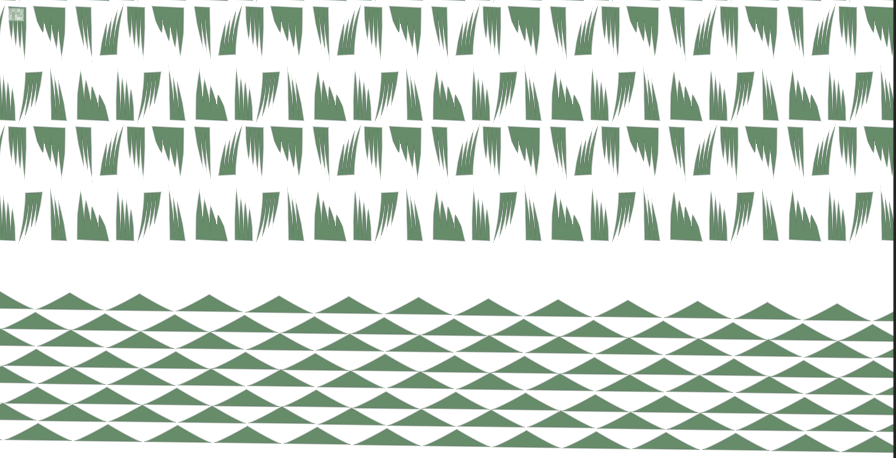
This pattern is drawn by a Shadertoy shader. Its source:

```glsl
// Two block-print borders: rows of green brush tufts above a lattice of low triangles.

const float CANVAS_WIDTH = 768.0;   // design units across the canvas
const vec3 PAPER = vec3(1.0);
const vec3 INK = vec3(0.40, 0.55, 0.41);
const vec3 INK_EDGE = vec3(0.37, 0.47, 0.39);
const vec3 BORDER = vec3(0.13);

float hash(vec2 p) {
    return fract(sin(dot(p, vec2(127.1, 311.7))) * 43758.5453);
}

// Solid base at q.y = 0, split into pointed tines that grow longer towards +x
float tuft(vec2 q, float halfWidth, float lean, float taper,
           float tines, float shortTip, float slotStart) {
    const float HEIGHT = 41.0;
    float t = q.y / HEIGHT;
    float right = halfWidth + lean * t * t;
    float left = -halfWidth + taper * t;
    float width = max(right - left, 1.0);
    float u = (q.x - left) / width * tines;
    float k = clamp(floor(u), 0.0, tines - 1.0);

    float rank = k / (tines - 1.0);
    float tip = mix(shortTip, 1.0, rank);
    tip += 0.16 * (1.0 - rank) * (hash(vec2(k, halfWidth)) - 0.5);
    float s = (tip - t) / (tip * (1.0 - slotStart));
    float tineHalf = 0.5 * sign(s) * pow(abs(s), 0.7);
    float tine = (abs(u - k - 0.5) - tineHalf) * width / tines;

    float sides = max(left - q.x, q.x - right);
    return max(max(tine, sides), 0.05 * q.x - q.y);
}

// Four tufts per cell; every second row is the same cell turned half round
float tuftBand(vec2 p) {
    const vec2 CELL = vec2(101.7, 103.0);
    const float TOP = 3.0;
    const float BOTTOM = 44.0;
    if (p.y > 209.0) return 1e3;
    vec2 c = mod(p - vec2(61.0, 3.0), CELL);
    if (c.y > 0.5 * CELL.y) c = CELL - c;

    float hang = c.y - TOP;
    float rise = BOTTOM - c.y;
    float d = tuft(vec2(c.x - 10.5, hang), 6.5, 2.0, 6.5, 3.0, 0.72, 0.45);
    d = min(d, tuft(vec2(c.x - 32.0, rise), 7.2, 7.0, 6.0, 4.0, 0.65, 0.40));
    d = min(d, tuft(vec2(c.x - 55.5, hang), 7.5, 0.5, 1.0, 4.0, 0.60, 0.42));
    return min(d, tuft(vec2(c.x - 83.0, hang), 13.5, -1.0, 10.0, 4.0, 0.55, 0.55));
}

// Low triangle with slightly hollow sides; apex at the origin, y downwards
float hollowTriangle(vec2 q, float halfWidth, float height) {
    float x = abs(q.x);
    float slope = pow(max(1.0 - x / halfWidth, 0.0), 1.15);
    float roof = (height * (1.0 - slope) - q.y) * 0.87;
    return max(max(roof, q.y - height), x - halfWidth);
}

// Eight staggered rows, sinking gently to the right
float triangleBand(vec2 p) {
    const float PITCH = 59.8;
    const float DRIFT = 0.0137;
    float d = 1e3;
    for (int i = 0; i < 8; i++) {
        float row = float(i);
        float odd = mod(row, 2.0);
        float x = p.x - 0.5 * PITCH * odd - 0.4 * row;
        float column = floor(x / PITCH + 0.5);
        float wobble = hash(vec2(column, row)) - 0.5;
        float apex = 250.2 + 31.7 * floor(0.5 * row) + 17.2 * odd + 0.8 * wobble;
        vec2 q = vec2(x - PITCH * column, p.y - DRIFT * p.x - apex);
        d = min(d, hollowTriangle(q, 28.6 + 0.6 * wobble, 14.6));
    }
    return d;
}

// Faded, speckled patch in the upper left corner
float cornerWear(vec2 p) {
    vec2 q = abs(p - vec2(12.5, 12.5)) - vec2(7.5, 5.0);
    float patchMask = 1.0 - smoothstep(-1.0, 1.5, max(q.x, q.y));
    return patchMask * mix(0.35, 0.8, hash(floor(p / 2.5)));
}

void mainImage(out vec4 fragColor, in vec2 fragCoord) {
    float unit = CANVAS_WIDTH / iResolution.x;
    vec2 p = vec2(fragCoord.x, iResolution.y - fragCoord.y) * unit;
    float soft = max(0.7 * unit, 0.9);

    // Ink with a darker rim
    float d = min(tuftBand(p), triangleBand(p));
    vec3 ink = mix(INK, INK_EDGE, smoothstep(-1.5, 0.0, d));
    float cover = 1.0 - smoothstep(-soft, soft, d);
    vec3 color = mix(PAPER, ink, cover * (1.0 - cornerWear(p)));

    // Dark strip along the right margin
    float strip = smoothstep(-0.5 * unit, 0.5 * unit, p.x - 765.8);
    color = mix(color, BORDER, strip);

    fragColor = vec4(color, 1.0);
}
```
